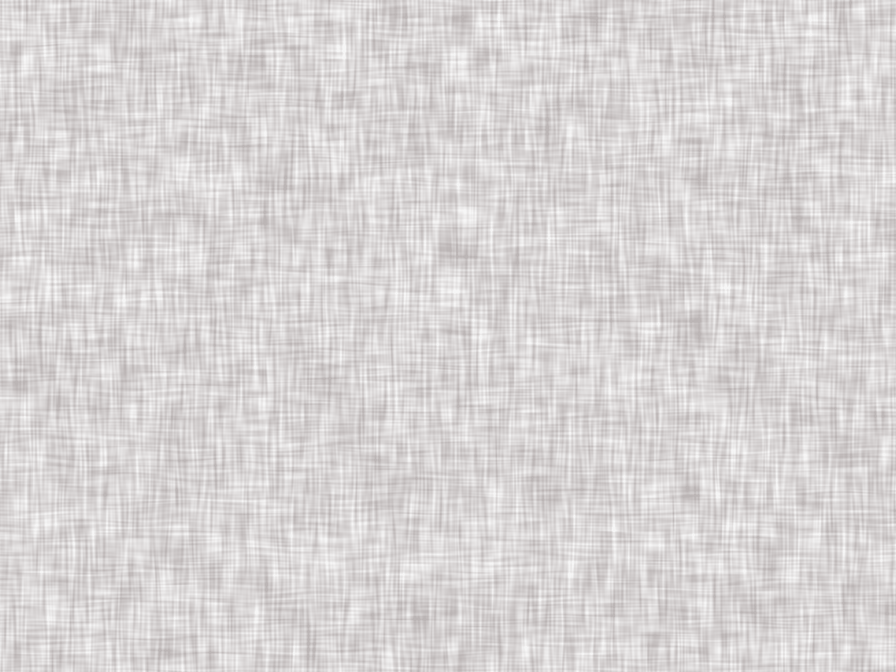
Reproduce this texture procedurally as a Shadertoy shader.

```glsl
vec2 gradient(vec2 cell) {
    vec3 h = fract(cell.xyx * vec3(0.1031, 0.1030, 0.0973));
    h += dot(h, h.yzx + 33.33);
    float angle = 6.2832 * fract((h.x + h.y) * h.z);
    return vec2(cos(angle), sin(angle));
}

float gradientNoise(vec2 p) {
    vec2 i = floor(p), f = p - i;
    vec2 u = f * f * f * (f * (f * 6.0 - 15.0) + 10.0);
    vec2 e = vec2(1.0, 0.0);
    float bottom = mix(dot(gradient(i), f), dot(gradient(i + e), f - e), u.x);
    float top = mix(dot(gradient(i + e.yx), f - e.yx), dot(gradient(i + 1.0), f - 1.0), u.x);
    return mix(bottom, top, u.y);
}

// Yarns run along y; x counts across them
float yarns(vec2 p, float pitch) {
    p.x += 0.0035 * gradientNoise(p * vec2(24.0, 9.0) + 31.0);
    float fine = gradientNoise(p * vec2(pitch * 1.15, 17.0) + 7.0);
    float slub = gradientNoise(p * vec2(62.0, 13.0) + 83.0);
    float phase = p.x * pitch + 0.9 * gradientNoise(p * vec2(55.0, 8.0) + 140.0);
    float strength = 0.65 + 1.1 * gradientNoise(p * vec2(70.0, 20.0) + 210.0);
    return 0.115 * fine + 0.05 * slub + 0.019 * strength * cos(6.2832 * phase);
}

void mainImage(out vec4 fragColor, in vec2 fragCoord) {
    vec2 p = fragCoord / iResolution.y;

    // Vertical warp crossed by a slightly weaker horizontal weft
    float warp = yarns(p + 2.0, 158.0);
    float weft = yarns(p.yx + 5.0, 172.0);

    // Worn patches, from broad clouds to small woven blocks
    float clouds = gradientNoise(p * vec2(9.0, 8.0) + 11.0);
    float blocks = gradientNoise(p * vec2(30.0, 20.0) + 57.0)
                 + 0.8 * gradientNoise(p * vec2(24.0, 48.0) + 95.0);

    float shade = 0.848 + 1.1 * warp + 0.8 * weft + 0.032 * clouds + 0.042 * blocks;
    shade = clamp(shade, 0.735, 0.965);

    vec3 greige = vec3(0.80, 0.782, 0.782);
    vec3 chalk = vec3(0.90, 0.892, 0.892);
    fragColor = vec4(mix(greige, chalk, (shade - 0.80) * 10.0), 1.0);
}
```
